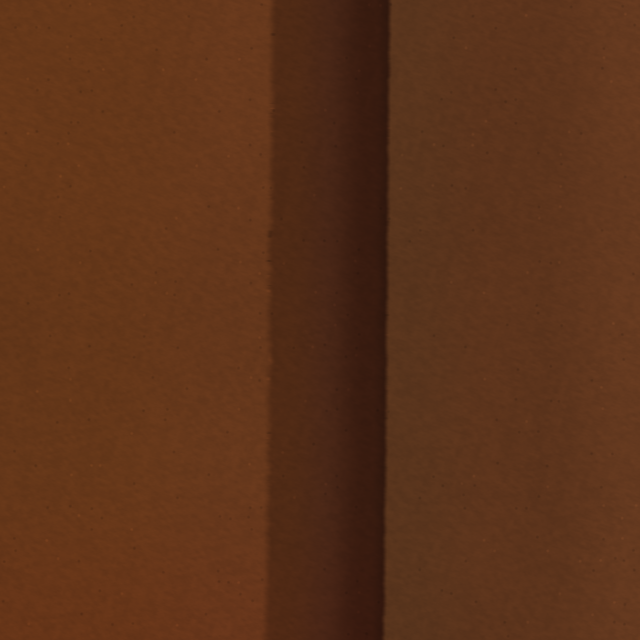
A Shadertoy shader for this texture:

```glsl
// Two warm brown panels parted by a shadowed vertical groove.
// Soft leaning edges with a ragged outline set the layout; value noise
// adds broad mottling, fine slanted grain and sparse flecks.

const vec3 LEFT_PANEL    = vec3(0.400, 0.218, 0.099);
const vec3 LEFT_RIM      = vec3(0.406, 0.222, 0.111);
const vec3 RIGHT_NEAR    = vec3(0.347, 0.205, 0.112);
const vec3 RIGHT_MIDDLE  = vec3(0.361, 0.203, 0.109);
const vec3 RIGHT_FAR     = vec3(0.394, 0.224, 0.122);
const vec3 GROOVE_LIGHT  = vec3(0.312, 0.165, 0.082);
const vec3 GROOVE_MID    = vec3(0.286, 0.151, 0.089);
const vec3 GROOVE_DARK   = vec3(0.220, 0.106, 0.060);
const vec3 SEAM_SHADOW   = vec3(0.165, 0.082, 0.048);
const vec3 RED_TINT      = vec3(0.004, -0.010, -0.004);

const float LEFT_EDGE_BASE  = 0.416;
const float LEFT_EDGE_LEAN  = 0.010;
const float RIGHT_EDGE_BASE = 0.600;
const float RIGHT_EDGE_LEAN = 0.009;
const float EDGE_RAGGED     = 0.007;
const float LEFT_SOFTNESS   = 0.008;
const float RIGHT_SOFTNESS  = 0.005;
const float MOTTLE_AMOUNT   = 0.06;
const float GRAIN_AMOUNT    = 0.15;
const float FLECK_AMOUNT    = 0.13;
const float RIM_AMOUNT      = 0.22;
const vec2  GRAIN_SCALE     = vec2(105.0, 165.0);

float hash(vec2 p) {
    return fract(sin(dot(p, vec2(127.1, 311.7))) * 43758.5453);
}

float valueNoise(vec2 p) {
    vec2 cell = floor(p);
    vec2 f = fract(p);
    f = f * f * (3.0 - 2.0 * f);
    float low  = mix(hash(cell), hash(cell + vec2(1, 0)), f.x);
    float high = mix(hash(cell + vec2(0, 1)), hash(cell + vec2(1, 1)), f.x);
    return mix(low, high, f.y);
}

float fbm(vec2 p) {
    float sum = 0.0;
    float gain = 0.5;
    for (int i = 0; i < 3; i++) {
        sum += gain * (valueNoise(p) - 0.5);
        p = p * 2.03 + 17.3;
        gain *= 0.5;
    }
    return sum;
}

// Round speck at a random place in some cells; sign picks light or dark.
float flecks(vec2 p) {
    vec2 cell = floor(p);
    float pick = hash(cell + 5.7);
    vec2 center = 0.3 + 0.4 * vec2(hash(cell + 1.3), hash(cell + 8.9));
    float spot = 1.0 - smoothstep(0.02, 0.22, length(fract(p) - center));
    return spot * (step(0.97, pick) - step(pick, 0.06));
}

// Wavering offset of an edge at height y
float edgeJitter(float y, float seed) {
    return EDGE_RAGGED * (0.4 * fbm(vec2(seed, y * 18.0)) + fbm(vec2(seed, y * 95.0)));
}

// Short light and dark nicks along an edge, fading over a narrow width
float edgeNicks(float offset, float y, float seed) {
    float n = valueNoise(vec2(seed, y * 130.0));
    float sparse = smoothstep(0.80, 1.0, n) - smoothstep(0.20, 0.0, n);
    return sparse * exp(-pow(offset / 0.004, 2.0));
}

vec3 grooveColor(float x) {
    vec3 color = mix(GROOVE_LIGHT, GROOVE_MID, smoothstep(0.15, 0.55, x));
    color = mix(color, GROOVE_DARK, smoothstep(0.45, 0.82, x));
    return mix(color, SEAM_SHADOW, 0.6 * smoothstep(0.88, 1.0, x));
}

void mainImage(out vec4 fragColor, in vec2 fragCoord) {
    vec2 uv = fragCoord / iResolution.xy;
    float pixel = 1.0 / iResolution.x;

    // Leaning, uneven panel edges
    float leftEdge = LEFT_EDGE_BASE + LEFT_EDGE_LEAN * uv.y + edgeJitter(uv.y, 3.1);
    float rightEdge = RIGHT_EDGE_BASE + RIGHT_EDGE_LEAN * uv.y
                    + 0.6 * edgeJitter(uv.y, 9.4);

    // Panel gradients
    vec3 leftColor = mix(LEFT_PANEL, LEFT_RIM, smoothstep(0.15, 0.40, uv.x));
    leftColor *= 1.0 - 0.03 * exp(-pow((uv.y - 0.50) / 0.20, 2.0));
    leftColor += RED_TINT * smoothstep(0.30, 0.0, uv.y);
    vec3 rightColor = mix(RIGHT_NEAR, RIGHT_MIDDLE, smoothstep(0.62, 0.78, uv.x));
    rightColor = mix(rightColor, RIGHT_FAR, smoothstep(0.84, 1.0, uv.x));

    // Groove between the panels
    float across = (uv.x - leftEdge) / (rightEdge - leftEdge);
    vec3 groove = grooveColor(clamp(across, 0.0, 1.0));
    groove += 0.5 * RED_TINT * smoothstep(0.25, 0.0, uv.y);

    float leftSoft = max(LEFT_SOFTNESS, pixel);
    float rightSoft = max(RIGHT_SOFTNESS, pixel);
    vec3 color = mix(leftColor, groove,
        smoothstep(leftEdge - leftSoft, leftEdge + leftSoft, uv.x));
    color = mix(color, rightColor,
        smoothstep(rightEdge - rightSoft, rightEdge + rightSoft, uv.x));
    color *= 1.0 + RIM_AMOUNT * (edgeNicks(uv.x - leftEdge, uv.y, 5.2)
                               + 0.5 * edgeNicks(uv.x - rightEdge, uv.y, 2.7));

    // Surface texture: the grain runs along a shallow diagonal
    float mottle = fbm(uv * vec2(8.0, 6.0));
    vec2 slanted = vec2(uv.x - 0.3 * uv.y, uv.y + 0.3 * uv.x);
    float grain = fbm(slanted * GRAIN_SCALE + 31.0);
    color *= 1.0 + MOTTLE_AMOUNT * mottle + GRAIN_AMOUNT * grain;
    color *= 1.0 + FLECK_AMOUNT * flecks(uv * 60.0);
    fragColor = vec4(clamp(color, 0.0, 1.0), 1.0);
}
```
